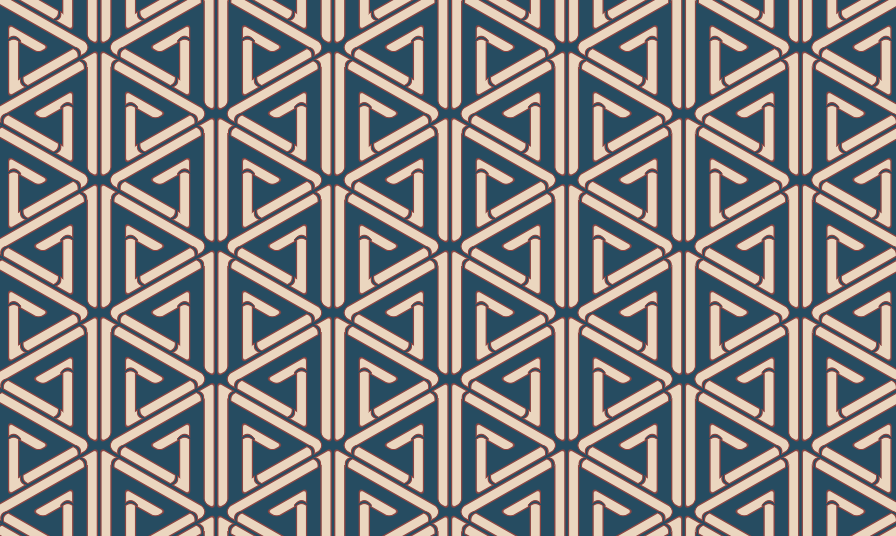
Write a Shadertoy shader that draws this pattern.

```glsl
// Interlocking triangular spirals of outlined cream bars on deep teal.

#define STRIPS 7.665                  // triangle columns across the canvas
#define SIDE 113.5                    // triangle side, where a strip is 100 wide
#define ORIGIN vec2(84.8, 77.5)       // one lattice vertex
#define BAR 9.7                       // bar width with its outline
#define GAP 1.0                       // inset of outer bars from triangle edges
#define INNER vec3(22.0, 20.5, 21.0)  // inset of the inner turn, per edge
#define ROUNDING 4.0
#define OUTLINE 1.1
#define JOINT 0.65                    // half width of the curved joints
#define TEAL vec3(0.15, 0.30, 0.38)
#define RUST vec3(0.55, 0.27, 0.26)
#define CREAM vec3(0.92, 0.84, 0.75)

// Intersection of two distances with a rounded corner
float roundMax(float u, float v) {
    vec2 k = vec2(u, v) + ROUNDING;
    return length(max(k, 0.0)) + min(max(k.x, k.y), 0.0) - ROUNDING;
}

// Band of bar width that begins at a given inset from an edge
float band(float inset, float start) {
    return abs(inset - start - 0.5 * BAR) - 0.5 * BAR;
}

// Curved cut across a band; bend sets which way it bulges
float joint(float across, float along, float bend) {
    float curve = abs(along - bend * across * across) - JOINT;
    return max(abs(across) - 0.5 * BAR - 0.5, curve);
}

// Spiral in a triangle with a vertical left edge and its tip at the right
float spiral(vec2 p) {
    vec2 slope = normalize(vec2(100.0, 0.5 * SIDE));
    vec2 fromTop = vec2(p.x, SIDE - p.y);
    float left = p.x;
    float top = fromTop.y * slope.x - fromTop.x * slope.y;
    float bottom = p.y * slope.x - p.x * slope.y;
    float mid = GAP + 0.5 * BAR;

    // Outer turn
    float d = roundMax(band(left, GAP), GAP - min(top, bottom));
    d = min(d, roundMax(band(top, GAP), GAP - min(left, bottom)));
    d = min(d, roundMax(band(bottom, GAP), max(INNER.x - left, GAP - top)));
    d = roundMax(d, left - 91.0);

    // Inner turn and hook
    d = min(d, roundMax(band(left, INNER.x), max(INNER.y - top, GAP - bottom)));
    d = min(d, roundMax(band(top, INNER.y), max(INNER.x - left, INNER.z - bottom)));

    // Joints between consecutive bars
    float alongTop = dot(fromTop, slope);
    float alongBottom = dot(p, slope);
    float cut = joint(top - mid, alongTop - 17.5, 0.1);
    cut = min(cut, joint(bottom - mid, alongBottom - 98.0, -0.1));
    cut = min(cut, joint(bottom - mid, alongBottom - 43.0, 0.1));
    cut = min(cut, joint(left - INNER.x - 0.5 * BAR, fromTop.y - 48.5, 0.1));
    return max(d, -cut);
}

void mainImage(out vec4 fragColor, in vec2 fragCoord) {
    float pixel = 100.0 * STRIPS / iResolution.x;
    vec2 p = fragCoord * pixel - ORIGIN;

    // Mirror every other strip
    p.x = 100.0 - abs(mod(p.x, 200.0) - 100.0);

    // Choose the right- or left-pointing triangle
    vec2 cell = vec2(p.x, mod(p.y, SIDE));
    if (abs(cell.y - 0.5 * SIDE) > 0.5 * SIDE * (1.0 - p.x / 100.0)) {
        cell = vec2(100.0 - p.x, mod(p.y + 0.5 * SIDE, SIDE));
    }

    // Ground, outline and bar face
    float d = spiral(cell);
    float soft = 0.6 * pixel;
    vec3 color = mix(TEAL, RUST, 1.0 - smoothstep(-soft, soft, d));
    color = mix(color, CREAM, 1.0 - smoothstep(-soft, soft, d + OUTLINE));
    fragColor = vec4(color, 1.0);
}
```
